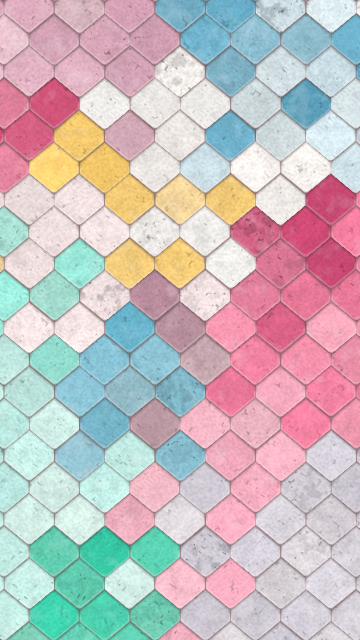
A Shadertoy shader for this pattern:

```glsl
const vec2 PITCH = vec2(0.0786, 0.1);      // column width, two row steps
const vec2 ORIGIN = vec2(0.0456, 0.088);   // centre of one tile
const vec3 GROUT = vec3(0.50, 0.37, 0.38);
const int TINTS = 16;

const vec3 tint[TINTS] = vec3[TINTS](
    vec3(0.95, 0.94, 0.93), vec3(0.81, 0.89, 0.92), vec3(0.98, 0.91, 0.91), vec3(0.76, 0.95, 0.92),
    vec3(0.60, 0.91, 0.85), vec3(0.22, 0.79, 0.65), vec3(0.83, 0.81, 0.85), vec3(0.38, 0.66, 0.77),
    vec3(0.38, 0.69, 0.79), vec3(0.95, 0.48, 0.61), vec3(0.82, 0.29, 0.46), vec3(0.85, 0.31, 0.47),
    vec3(0.96, 0.66, 0.74), vec3(0.71, 0.54, 0.60), vec3(0.85, 0.64, 0.72), vec3(0.99, 0.81, 0.43));

// Where each tint gathers (xy) and how far it spreads (z)
const vec3 home[TINTS] = vec3[TINTS](
    vec3(0.30, 0.77, 0.28), vec3(0.38, 0.82, 0.24), vec3(0.08, 0.64, 0.26), vec3(0.05, 0.25, 0.24),
    vec3(0.07, 0.57, 0.20), vec3(0.14, 0.09, 0.13), vec3(0.50, 0.18, 0.24), vec3(0.36, 0.91, 0.20),
    vec3(0.19, 0.36, 0.19), vec3(0.48, 0.46, 0.25), vec3(0.50, 0.59, 0.17), vec3(0.04, 0.82, 0.12),
    vec3(0.36, 0.28, 0.24), vec3(0.28, 0.47, 0.16), vec3(0.12, 0.93, 0.22), vec3(0.19, 0.66, 0.23));

float hash(vec2 p) {
    return fract(sin(dot(p, vec2(127.1, 311.7))) * 43758.5453);
}

float noise(vec2 p) {
    vec2 i = floor(p), f = fract(p);
    f = f * f * (3.0 - 2.0 * f);
    return mix(mix(hash(i), hash(i + vec2(1, 0)), f.x),
               mix(hash(i + vec2(0, 1)), hash(i + vec2(1, 1)), f.x), f.y);
}

float fbm(vec2 p) {
    float sum = 0.0, amp = 0.5;
    for (int i = 0; i < 4; i++) {
        sum += amp * noise(p);
        p = mat2(1.68, 1.26, -1.26, 1.68) * p + 17.3;
        amp *= 0.5;
    }
    return sum;
}

float smoothMax(float a, float b, float k) {
    float h = max(k - abs(a - b), 0.0) / k;
    return max(a, b) + 0.25 * k * h * h;
}

// Scale-shaped tile: squat hexagon, rounder towards its lower tip
float tileDistance(vec2 p, float halfWidth, float tip, float shoulder) {
    vec2 n = normalize(vec2(tip - shoulder, halfWidth));
    float k = mix(0.0065, 0.0015, smoothstep(-0.03, 0.0, p.y));
    float y = (abs(p.y) - tip) * n.y;
    float slopes = smoothMax(y + p.x * n.x, y - p.x * n.x, k);
    return smoothMax(slopes, abs(p.x) - halfWidth, 0.6 * k);
}

// Tint whose home is nearest, blurred by chance
vec3 tileTint(vec2 centre, vec2 id) {
    float best = 1e3;
    vec3 chosen = tint[0];
    for (int i = 0; i < TINTS; i++) {
        float chance = hash(id + float(i) * vec2(7.3, 3.1));
        float score = distance(centre, home[i].xy) / home[i].z + 0.85 * chance;
        if (score < best) {
            best = score;
            chosen = tint[i];
        }
    }
    float fade = hash(id + 41.7);
    chosen = mix(chosen, vec3(0.96, 0.92, 0.89), 0.42 * fade * fade);
    return chosen * (0.95 + 0.1 * hash(id + 23.4));
}

// Mottling, worn patches, grain and fine pits
vec3 weather(vec3 color, vec2 p, vec2 id) {
    float wear = pow(hash(id + 9.2), 6.0);
    vec2 q = mat2(0.8, 0.6, -0.6, 0.8) * p + 3.0 * hash(id + 5.5);
    float mottle = fbm(q * 60.0);
    float pits = smoothstep(0.72, 0.95, noise(q * 230.0)) * smoothstep(0.40, 0.75, noise(q * 75.0));
    color *= 1.0 + 0.16 * (mottle - 0.47) + 0.10 * (noise(q * 330.0) - 0.5);
    color = mix(color, vec3(0.97), 0.16 * smoothstep(0.50, 0.75, fbm(q * 45.0 + 8.0)));
    color *= 1.0 - 0.22 * wear * smoothstep(0.42, 0.65, mottle);
    return color * (1.0 - pits * (0.16 + 0.22 * wear));
}

void mainImage(out vec4 fragColor, in vec2 fragCoord) {
    vec2 p = fragCoord / iResolution.y;
    float pixel = 1.0 / iResolution.y;

    // Nearest tile among the two staggered grids
    float d = 1e3;
    vec2 local = vec2(0), centre = vec2(0), id = vec2(0);
    for (int i = 0; i < 2; i++) {
        vec2 shift = 0.5 * vec2(i);
        vec2 cell = floor((p - ORIGIN) / PITCH - shift + 0.5) + shift;
        vec2 c = ORIGIN + cell * PITCH;
        vec2 key = cell * 2.0 + 20.0;
        vec2 nudge = 0.0016 * (vec2(hash(key + 1.3), hash(key + 2.9)) - 0.5);
        float dist = tileDistance(p - c - nudge, 0.5 * PITCH.x, 0.0412, 0.0088);
        if (dist < d) {
            d = dist;
            local = p - c;
            centre = c;
            id = key;
        }
    }

    vec3 color = weather(tileTint(centre, id), p, id);

    // Shade cast by the tiles above, bright rim on the lower edge
    float upper = smoothstep(-0.004, 0.008, local.y);
    float shade = smoothstep(-0.005, 0.0, d);
    float rim = smoothstep(-0.0040, -0.0022, d) * (1.0 - upper);
    color *= 1.0 - 0.22 * shade * upper;
    color = mix(color, vec3(1.0, 0.96, 0.94), 0.22 * rim);

    // Thin seams
    float seam = smoothstep(-pixel, pixel, d + 0.0003);
    color = mix(color, GROUT * (0.85 + 0.3 * noise(p * 90.0)), 0.82 * seam);
    fragColor = vec4(clamp(color, 0.0, 1.0), 1.0);
}
```
